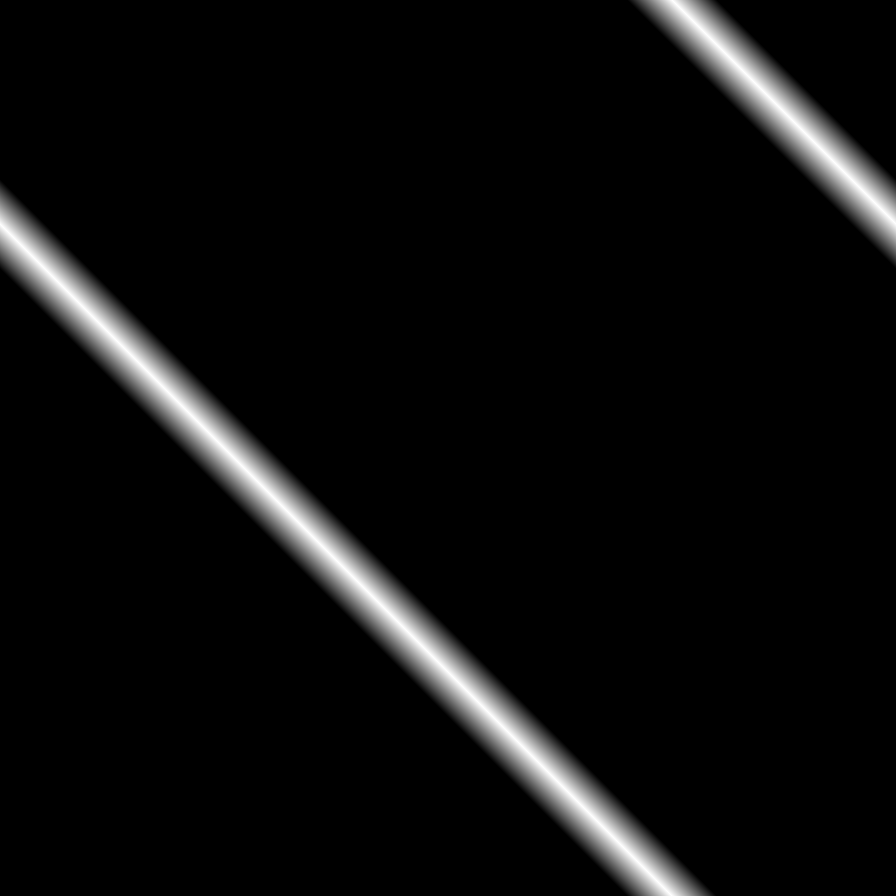
Reproduce this background procedurally as a three.js fragment shader.

```glsl
// Soft white diagonal beams falling from left to right on black.
// The sum x + y is constant along each beam; it is repeated once per unit,
// and a linear falloff from the beam's centre line sets the brightness.

varying vec2 vUv;

const vec3 BACKGROUND = vec3(0.0);
const vec3 BEAM_COLOR = vec3(1.0);
const float BEAM_PERIOD = 1.0;      // spacing, measured along x + y
const float BEAM_CENTER = 0.75;     // centre of the first beam
const float BEAM_HALF_WIDTH = 0.05; // reach of the glow to each side

// Distance from a coordinate to the nearest of the repeated centres.
float repeatedDistance(float coord, float center, float period) {
  return abs(mod(coord - center + 0.5 * period, period) - 0.5 * period);
}

// Linear falloff: one at the centre, zero at the half width.
float softBeam(float distanceToCenter, float halfWidth) {
  return clamp(1.0 - distanceToCenter / halfWidth, 0.0, 1.0);
}

void main() {
  float diagonal = vUv.x + vUv.y;
  float beamDistance = repeatedDistance(diagonal, BEAM_CENTER, BEAM_PERIOD);
  float glow = softBeam(beamDistance, BEAM_HALF_WIDTH);

  gl_FragColor = vec4(mix(BACKGROUND, BEAM_COLOR, glow), 1.0);
}
```
